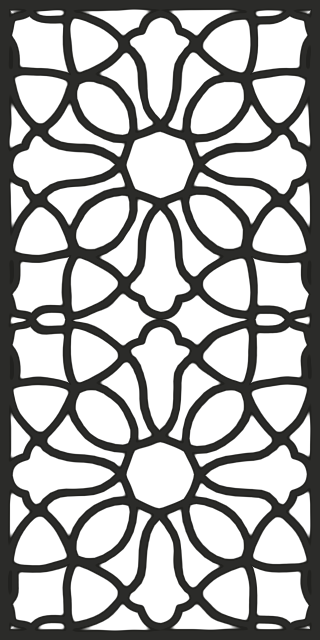
A Shadertoy shader for this pattern:

```glsl
// Cut-out floral lattice panel: two stacked eight-fold rosettes in a dark frame.
#define SIZE vec2(384.0, 768.0)   // design units across the canvas
#define PERIOD 372.0              // height of one rosette
#define HALF_LINE 4.9
#define FRAME 12.8
#define FILLET 5.0                // rounding where strands meet
#define WOBBLE 1.5                // hand-cut unevenness
#define STEPS 10
#define PAPER vec3(1.0)
#define INK vec3(0.17, 0.17, 0.16)
#define RIM vec3(0.13, 0.13, 0.12)

float hash(vec2 p) {
    p = fract(p * vec2(0.1031, 0.1137));
    p += dot(p, p.yx + 33.3);
    return fract((p.x + p.y) * p.x * 7.3);
}

float noise(vec2 p) {
    vec2 i = floor(p), f = fract(p);
    f = f * f * (3.0 - 2.0 * f);
    return mix(mix(hash(i), hash(i + vec2(1, 0)), f.x),
               mix(hash(i + vec2(0, 1)), hash(i + vec2(1, 1)), f.x), f.y);
}

float smoothMin(float a, float b) {
    float h = max(FILLET - abs(a - b), 0.0) / FILLET;
    return min(a, b) - h * h * FILLET * 0.25;
}

float segment(vec2 p, vec2 a, vec2 b) {
    vec2 ab = b - a;
    return length(p - a - ab * clamp(dot(p - a, ab) / dot(ab, ab), 0.0, 1.0));
}

// Distance to a cubic Bezier strand
float strand(vec2 p, vec2 a, vec2 b, vec2 c, vec2 d) {
    float dist = 1e4;
    vec2 last = a;
    for (int i = 1; i <= STEPS; i++) {
        float t = float(i) / float(STEPS), s = 1.0 - t;
        vec2 next = s * s * s * a + 3.0 * s * t * (s * b + t * c) + t * t * t * d;
        dist = min(dist, segment(p, last, next));
        last = next;
    }
    return dist;
}

// One eighth of the rosette; the fold supplies the rest
float rosette(vec2 p) {
    p = abs(p);
    if (p.x > p.y) p = p.yx;

    vec2 knot = vec2(43, 143), leafTip = vec2(102, 103);
    vec2 cusp = vec2(23, 161), cross = vec2(155, 185);

    // Central octagon and vase
    float d = segment(p, vec2(0, 46), vec2(33, 33));
    d = smoothMin(d, strand(p, vec2(0, 47), vec2(40, 85), vec2(2, 122), knot));
    float head = min(strand(p, knot, vec2(42, 152), vec2(36, 158), cusp),
                     strand(p, cusp, vec2(20, 172), vec2(16, 180), vec2(0, 182)));
    d = smoothMin(d, head);

    // Diagonal leaf
    d = smoothMin(d, strand(p, vec2(33, 35), vec2(22, 65), vec2(60, 119), leafTip));

    // Shield between vase and corner
    d = smoothMin(d, strand(p, knot, vec2(55, 124), vec2(72, 114), leafTip));
    d = smoothMin(d, strand(p, knot, vec2(54, 160), vec2(70, 177), vec2(108, 181)));
    d = smoothMin(d, strand(p, leafTip, vec2(112, 122), vec2(115, 145), vec2(109, 184)));

    // Corner blossom
    float corner = min(strand(p, vec2(111, 174), vec2(128, 174), vec2(145, 170), cross),
                       strand(p, cross, vec2(162, 177), vec2(172, 180), vec2(176, 176)));
    return smoothMin(d, corner) - HALF_LINE;
}

void mainImage(out vec4 fragColor, in vec2 fragCoord) {
    vec2 pos = fragCoord / iResolution.xy * SIZE;
    float pixel = SIZE.y / iResolution.y;

    // Uneven cutting
    vec2 cut = pos + WOBBLE * (vec2(noise(pos / 23.0), noise(pos / 23.0 + 57.0)) - 0.5) * 2.0;

    // Vertical repeat about the middle seam
    vec2 cell = cut - SIZE * 0.5;
    cell.y = (fract(cell.y / PERIOD) - 0.5) * PERIOD;
    float d = rosette(cell);

    // Frame
    vec2 edge = min(cut, SIZE - cut);
    d = smoothMin(d, min(edge.x, edge.y) - FRAME);

    // Ink with a slightly darker rim
    vec3 ink = mix(INK, RIM, smoothstep(-2.6, -1.6, d));
    vec3 color = mix(ink, PAPER, smoothstep(-0.75 * pixel, 0.75 * pixel, d));
    fragColor = vec4(color, 1.0);
}
```
